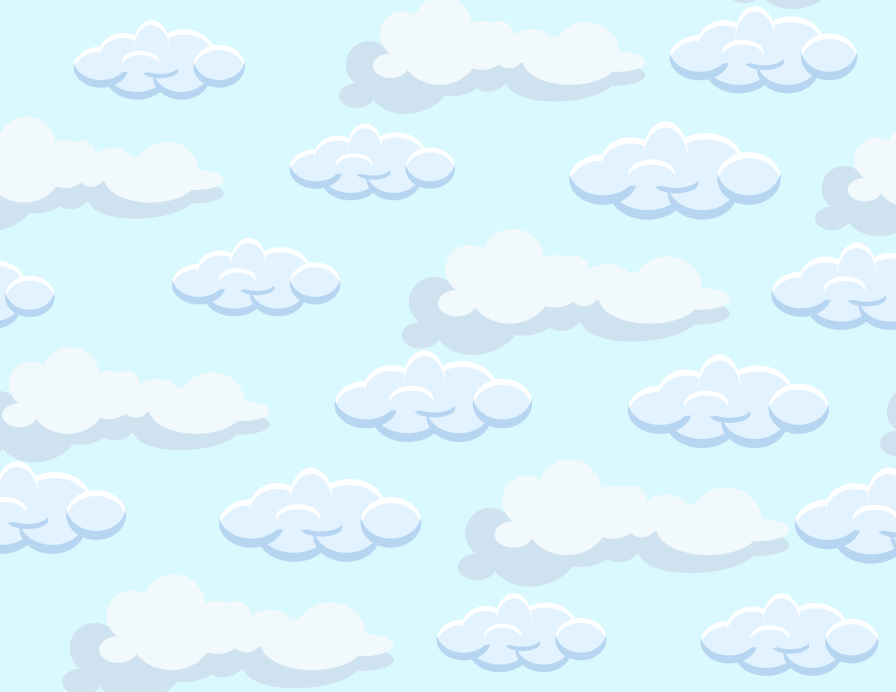
Give the GLSL for this pattern, as a WebGL 2 fragment shader.

```glsl
#version 300 es
precision highp float;

uniform vec2 u_resolution;
out vec4 fragColor;

// Ellipses (centre, radii) that join into one drifting cloud
const vec4 DRIFT[11] = vec4[](
    vec4(-0.49, 0.19, 0.215, 0.22), vec4(-0.78, 0.13, 0.17, 0.17),
    vec4(-0.87, -0.10, 0.13, 0.09), vec4(-0.51, 0.0, 0.28, 0.24),
    vec4(-0.20, 0.05, 0.20, 0.18), vec4(-0.07, 0.13, 0.10, 0.10),
    vec4(0.0, -0.03, 0.10, 0.09), vec4(0.16, 0.04, 0.17, 0.13),
    vec4(0.57, 0.0, 0.24, 0.22), vec4(0.45, -0.06, 0.35, 0.18),
    vec4(0.79, -0.07, 0.21, 0.075));

float hash(vec2 p) {
    return fract(sin(dot(p, vec2(127.1, 311.7))) * 43758.5453);
}

float ellipse(vec2 p, vec2 radii) {
    float k = length(p / radii);
    return k * (k - 1.0) / max(length(p / (radii * radii)), 1e-4);
}

float cover(float dist, float pixel) {
    return clamp(0.5 - dist / pixel, 0.0, 1.0);
}

// One puff with a white crescent on top and a blue crescent below
void puff(inout vec3 color, vec2 p, vec2 radii, float lit, float shade, float pixel) {
    vec3 fill = vec3(0.885, 0.948, 1.0);
    if (lit > 0.0)
        fill = mix(vec3(1.0), fill, cover(ellipse(p + vec2(0.0, lit), radii), pixel));
    if (shade > 0.0)
        fill = mix(vec3(0.715, 0.835, 0.945), fill, cover(ellipse(p - vec2(0.0, shade), radii), pixel));
    color = mix(color, fill, cover(ellipse(p, radii), pixel));
}

// Puffs are painted from back to front
void blueCloud(inout vec3 color, vec2 p, float pixel) {
    puff(color, p - vec2(-0.26, -0.15), vec2(0.36, 0.26), 0.0, 0.09, pixel);
    puff(color, p - vec2(0.26, -0.15), vec2(0.33, 0.26), 0.0, 0.09, pixel);
    puff(color, p - vec2(-0.68, -0.03), vec2(0.32, 0.24), 0.06, 0.09, pixel);
    puff(color, p - vec2(-0.42, 0.14), vec2(0.28, 0.23), 0.06, 0.0, pixel);
    puff(color, p - vec2(0.29, 0.14), vec2(0.35, 0.27), 0.06, 0.0, pixel);
    puff(color, p - vec2(0.70, -0.02), vec2(0.30, 0.25), 0.06, 0.09, pixel);
    puff(color, p - vec2(-0.09, 0.22), vec2(0.21, 0.30), 0.06, 0.0, pixel);
    puff(color, p - vec2(0.01, -0.07), vec2(0.21, 0.09), 0.0, 0.05, pixel);
    puff(color, p - vec2(-0.22, 0.03), vec2(0.22, 0.13), 0.05, 0.0, pixel);
}

float driftShape(vec2 p) {
    float dist = 1e3;
    for (int i = 0; i < 11; i++)
        dist = min(dist, ellipse(p - DRIFT[i].xy, DRIFT[i].zw));
    return dist;
}

// Pale body over a shadow that slides out to the lower left
void paleCloud(inout vec3 color, vec2 p, float pixel) {
    vec2 slide = mix(vec2(0.25, 0.22), vec2(0.0, 0.10), smoothstep(-1.0, 0.9, p.x));
    color = mix(color, vec3(0.81, 0.885, 0.938), cover(driftShape(p + slide), pixel));
    color = mix(color, vec3(0.95, 0.975, 0.99), cover(driftShape(p), pixel));
}

void main() {
    vec2 p = gl_FragCoord.xy / u_resolution.y;
    vec3 color = vec3(0.85, 0.975, 1.0);
    vec2 cell = vec2(0.431, 0.1667);

    // Jittered rows, each slid sideways; every third cloud is a pale one
    for (int j = -1; j <= 1; j++) {
        float row = floor(p.y / cell.y) + float(j);
        float slide = 0.38 * row + 0.2;
        for (int i = -1; i <= 1; i++) {
            float column = floor(p.x / cell.x - slide) + float(i);
            vec2 id = vec2(column, row);
            vec2 jitter = vec2(hash(id + 3.1), hash(id + 7.7)) - 0.5;
            vec2 centre = (vec2(column + slide, row) + 0.5) * cell + jitter * vec2(0.06, 0.022);
            float size = hash(id + 13.3);
            if (mod(column - row, 3.0) < 0.5) {
                float scale = mix(0.185, 0.215, size);
                paleCloud(color, (p - centre) / scale - vec2(0.12, 0.0), 1.0 / (u_resolution.y * scale));
            } else {
                float scale = mix(0.115, 0.155, size);
                blueCloud(color, (p - centre) / scale, 1.0 / (u_resolution.y * scale));
            }
        }
    }
    fragColor = vec4(color, 1.0);
}
```
